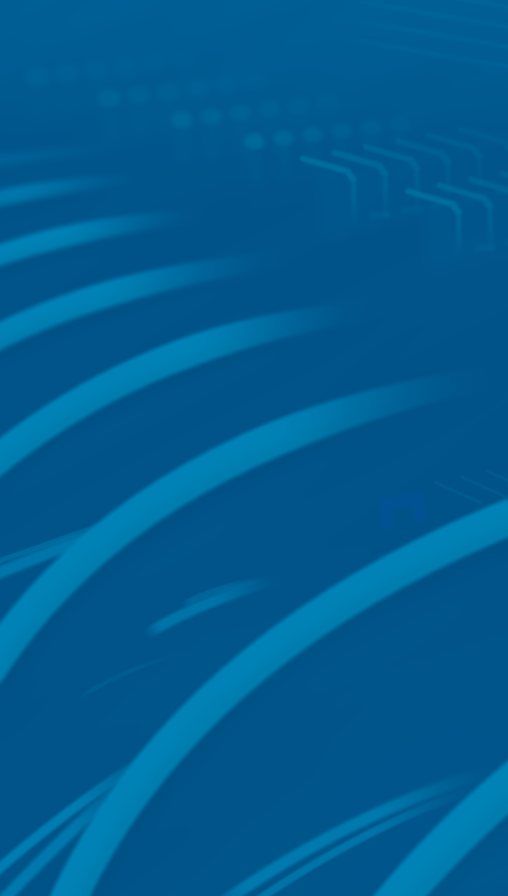
A WebGL 2 fragment shader for this background:

```glsl
#version 300 es
precision highp float;

#define GRID 768.0
#define SEGMENTS 20
#define DEEP_BLUE vec3(0.0, 0.328, 0.538)
#define HAZE_BLUE vec3(0.0, 0.372, 0.585)
#define CABLE_BLUE vec3(0.0, 0.505, 0.705)
#define PORT_BLUE vec3(0.0, 0.46, 0.64)
#define INDIGO vec3(0.0, 0.32, 0.63)
#define GRAIN 0.008

uniform vec2 u_resolution;
out vec4 fragColor;

float hash(vec2 p) {
  vec3 q = fract(vec3(p.xyx) * 0.1031);
  q += dot(q, q.yzx + 33.33);
  return fract((q.x + q.y) * q.z);
}

float noise(vec2 p) {
  vec2 i = floor(p), f = fract(p);
  f = f * f * (3.0 - 2.0 * f);
  return mix(mix(hash(i), hash(i + vec2(1, 0)), f.x),
             mix(hash(i + vec2(0, 1)), hash(i + vec2(1, 1)), f.x), f.y);
}

float segment(vec2 p, vec2 a, vec2 b) {
  vec2 d = b - a;
  return length(p - a - d * clamp(dot(p - a, d) / dot(d, d), 0.0, 1.0));
}

float line(vec2 p, vec2 a, vec2 b, float width, float blur) {
  return 1.0 - smoothstep(width - blur, width + blur, segment(p, a, b));
}

// Signed distance to a quadratic curve, and the position along it
vec2 curve(vec2 p, vec2 a, vec2 c, vec2 b) {
  float best = 1e6, along = 0.0, side = 1.0;
  vec2 from = a;
  for (int i = 1; i <= SEGMENTS; i++) {
    float t = float(i) / float(SEGMENTS);
    vec2 to = mix(mix(a, c, t), mix(c, b, t), t);
    vec2 d = to - from, q = p - from;
    float h = clamp(dot(q, d) / dot(d, d), 0.0, 1.0);
    float dist = length(q - d * h);
    if (dist < best) {
      best = dist;
      along = (float(i) - 1.0 + h) / float(SEGMENTS);
      side = d.x * q.y - d.y * q.x < 0.0 ? 1.0 : -1.0;
    }
    from = to;
  }
  return vec2(best * side, along);
}

// Thick cable: soft rim, shaded underside, fading toward its far end
void cable(inout vec3 col, vec2 p, vec2 a, vec2 c, vec2 b, float width, float blur, float fade) {
  vec2 k = curve(p, a, c, b);
  float visible = 1.0 - smoothstep(fade, 1.0, k.y);
  float w = width * mix(0.7, 1.0, visible);
  float body = 1.0 - smoothstep(w - blur, w + blur, abs(k.x));
  float shadow = exp(-pow((k.x + w + 5.0) / 8.0, 2.0));
  vec3 tint = CABLE_BLUE * (0.96 + 0.05 * smoothstep(-w, w * 0.4, k.x));
  col *= 1.0 - 0.025 * shadow * visible;
  col = mix(col, tint, body * visible);
}

// Thin strand, tapered at both ends
void strand(inout vec3 col, vec2 p, vec2 a, vec2 c, vec2 b, float width, float strength) {
  vec2 k = curve(p, a, c, b);
  float taper = smoothstep(0.0, 0.2, k.y) * (1.0 - smoothstep(0.55, 1.0, k.y));
  float body = 1.0 - smoothstep(width * 0.4, width * 1.3, abs(k.x));
  col = mix(col, CABLE_BLUE, body * taper * strength);
}

// Blurred sockets and bracket-shaped plugs receding to the right
void ports(inout vec3 col, vec2 p) {
  for (int i = 0; i < 4; i++)
    for (int j = 0; j < 6; j++) {
      float row = float(i), n = float(j);
      vec2 q = p - vec2(32.0 + 62.0 * row + 25.0 * n, 66.0 + 18.5 * row - 3.0 * n);
      float spot = 1.0 - smoothstep(4.0, 14.0 - row, length(q * vec2(0.9, 1.1)));
      float stem = line(q, vec2(0, 4), vec2(1, 30), 6.0, 6.0);
      float glow = (0.24 + 0.11 * row) * exp(-0.25 * n);
      col = mix(col, PORT_BLUE, max(spot, stem * 0.18) * glow);
    }
  for (int i = 0; i < 2; i++)
    for (int j = 0; j < 6; j++) {
      float row = float(i), n = float(j);
      vec2 q = p - vec2(260.0 + 90.0 * row + 27.0 * n, 136.0 + 28.0 * row - 5.0 * n);
      float fade = exp(-0.28 * n);
      float top = line(q, vec2(0), vec2(38, 11), 2.5, 2.0);
      float edge = line(q, vec2(38, 11), vec2(43, 18), 2.8, 2.0);
      float drop = line(q, vec2(43, 18), vec2(44, 64), 2.2, 2.2) * (1.0 - smoothstep(18.0, 65.0, q.y));
      float face = line(q, vec2(25, 22), vec2(29, 54), 14.0, 8.0);
      float lip = line(q, vec2(59, 49), vec2(72, 48), 2.5, 3.0);
      col = mix(col, HAZE_BLUE, face * 0.3 * fade);
      col = mix(col, PORT_BLUE, max(max(top, edge), max(drop * 0.75, lip * 0.4)) * 0.75 * fade);
    }
}

void main() {
  vec2 p = vec2(gl_FragCoord.x, u_resolution.y - gl_FragCoord.y) * GRID / u_resolution.y;

  // Hazy backdrop with slanted grain and a slatted upper corner
  vec3 col = mix(HAZE_BLUE, DEEP_BLUE, smoothstep(-20.0, 190.0, p.y));
  col += vec3(0, 0.012, 0.012) * smoothstep(420.0, 768.0, p.y) * smoothstep(60.0, 434.0, p.x);
  col += GRAIN * vec3(0, 1, 1) * (noise(vec2(p.x + p.y, p.y * 2.0 + p.x) / vec2(90, 55)) - 0.5);
  float slat = smoothstep(0.25, 0.5, abs(fract((p.y - 0.17 * p.x) / 17.0) - 0.5));
  float corner = smoothstep(280.0, 350.0, p.x) * (1.0 - smoothstep(-8.0, 8.0, p.y - 0.2 * p.x + 18.0));
  col += vec3(0, 0.022, 0.018) * slat * corner;
  ports(col, p);

  // Distant socket and its faint ridges
  float socket = max(line(p, vec2(331, 432), vec2(332, 449), 5.0, 2.5),
                 max(line(p, vec2(331, 432), vec2(358, 427), 5.0, 2.5),
                     line(p, vec2(358, 427), vec2(360, 443), 5.0, 2.5)));
  col = mix(col, INDIGO, socket * 0.45);
  for (int i = 0; i < 3; i++) {
    vec2 q = p - vec2(374.0 + 22.0 * float(i), 414.0 - 5.0 * float(i));
    col = mix(col, PORT_BLUE, line(q, vec2(0), vec2(38, 17), 1.0, 1.5) * 0.28);
  }

  // Thin strands behind the cables
  strand(col, p, vec2(-40, 508), vec2(40, 472), vec2(135, 440), 6.0, 0.75);
  strand(col, p, vec2(-40, 495), vec2(40, 466), vec2(130, 435), 2.5, 0.5);
  strand(col, p, vec2(122, 546), vec2(164, 518), vec2(245, 494), 5.5, 0.7);
  strand(col, p, vec2(154, 520), vec2(180, 504), vec2(232, 495), 3.0, 0.4);
  strand(col, p, vec2(65, 600), vec2(100, 576), vec2(155, 560), 2.0, 0.2);
  strand(col, p, vec2(-45, 785), vec2(45, 698), vec2(150, 634), 5.0, 0.9);
  strand(col, p, vec2(-25, 802), vec2(48, 720), vec2(125, 655), 6.0, 0.8);
  strand(col, p, vec2(165, 792), vec2(295, 696), vec2(425, 660), 6.0, 0.85);
  strand(col, p, vec2(185, 797), vec2(300, 712), vec2(410, 675), 4.0, 0.7);

  // Main cables, far to near
  vec3 far = col;
  cable(far, p, vec2(-10, 139), vec2(40, 132), vec2(110, 126), 5.0, 6.0, 0.1);
  col = mix(col, far, 0.3);
  far = col;
  cable(far, p, vec2(-10, 172), vec2(50, 158), vec2(130, 152), 7.0, 4.5, 0.15);
  col = mix(col, far, 0.75);
  cable(col, p, vec2(-10, 222), vec2(70, 193), vec2(180, 184), 9.0, 4.0, 0.3);
  cable(col, p, vec2(-10, 293), vec2(90, 240), vec2(250, 221), 11.0, 3.5, 0.4);
  cable(col, p, vec2(-10, 400), vec2(125, 287), vec2(320, 266), 13.0, 3.0, 0.55);
  cable(col, p, vec2(-10, 574), vec2(120, 374), vec2(430, 322), 15.0, 3.0, 0.62);
  cable(col, p, vec2(50, 790), vec2(150, 556), vec2(450, 438), 15.5, 3.0, 0.98);
  cable(col, p, vec2(325, 790), vec2(385, 714), vec2(460, 655), 17.5, 3.0, 0.98);

  fragColor = vec4(col, 1.0);
}
```
